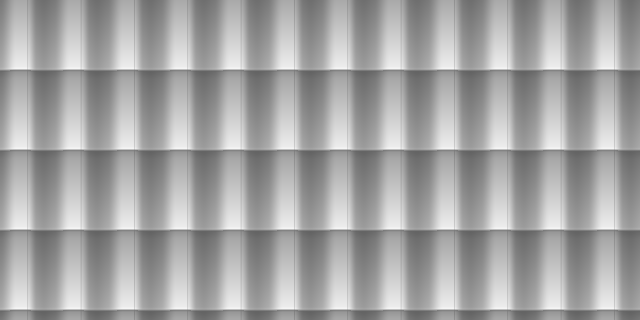
Give the GLSL for this texture, as a WebGL 2 fragment shader.

```glsl
#version 300 es
precision highp float;

#define COLUMNS 12.0
#define ROWS 4.0
#define PHASE vec2(0.52, 0.118)
#define VALLEY_DARK 0.61
#define VALLEY_LIGHT 0.70
#define RIDGE 0.94
#define TOP_SHADE 0.66
#define JOINT_WIDTH 0.016
#define JOINT_DEPTH 0.16
#define SEAM_WIDTH 0.024
#define SEAM_WAVE 0.003

uniform vec2 u_resolution;
out vec4 fragColor;

// Distance to the nearest cell border
float borderDistance(float t) {
    return min(t, 1.0 - t);
}

// Soft line that keeps its total weight when thinner than a pixel
float softLine(float dist, float width, float pixel) {
    float spread = max(width, pixel);
    return (1.0 - smoothstep(0.0, spread, dist)) * min(1.0, width / spread);
}

// 1 on the raised roll, 0 in the pan; u runs rightward from the joint
float rollMask(float u) {
    float fall = 1.0 - smoothstep(-0.02, 0.17, u);
    float rise = smoothstep(0.5, 0.79, u);
    return max(fall, rise);
}

// Brightness across one tile
float crossProfile(float u) {
    float valley = mix(VALLEY_DARK, VALLEY_LIGHT, smoothstep(0.25, 0.62, u));
    valley += 0.07 * (1.0 - smoothstep(0.06, 0.34, u));
    return mix(valley, RIDGE, rollMask(u));
}

void main() {
    vec2 tileCount = vec2(COLUMNS, ROWS);
    vec2 pixel = tileCount / u_resolution;
    vec2 grid = gl_FragCoord.xy * pixel - PHASE;
    float u = fract(grid.x);
    float roll = rollMask(u);

    // The lower lip of each course follows the rolls slightly
    float v = fract(grid.y - SEAM_WAVE * (2.0 * roll - 1.0));

    // Each course darkens upward, under the overlap of the next
    float shade = crossProfile(u) * mix(1.0, TOP_SHADE, v);
    shade *= 1.0 - 0.06 * smoothstep(0.88, 1.0, v);

    // Bright lip along the lower edge
    float lip = smoothstep(0.0, 0.015, v) * (1.0 - smoothstep(0.02, 0.05, v));
    shade += 0.03 * lip;

    // Vertical joints and horizontal seams
    float joint = softLine(borderDistance(u), JOINT_WIDTH, pixel.x);
    float seam = softLine(borderDistance(v), SEAM_WIDTH, pixel.y);
    shade *= 1.0 - JOINT_DEPTH * joint;
    shade = mix(shade, mix(0.4, 0.48, roll), 0.7 * seam);

    fragColor = vec4(vec3(clamp(shade, 0.0, 1.0)), 1.0);
}
```
